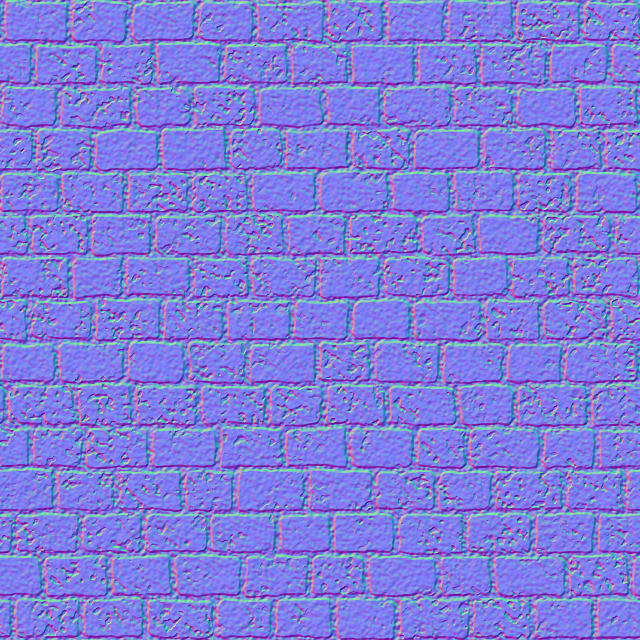
Write a Shadertoy shader that draws this texture map.

```glsl
// Tangent-space normal map of a weathered brick wall, 15 courses of 10 bricks.
// A height field (rounded bricks, pits, grain, rough mortar) is built from
// distance functions and value noise, then differentiated into a normal.

float hash(vec2 p) {
    vec3 q = fract(p.xyx * 0.1031);
    q += dot(q, q.yzx + 33.33);
    return fract((q.x + q.y) * q.z);
}

float noise(vec2 p) {
    vec2 i = floor(p), f = fract(p);
    f = f * f * (3.0 - 2.0 * f);
    return mix(mix(hash(i), hash(i + vec2(1, 0)), f.x),
               mix(hash(i + vec2(0, 1)), hash(i + vec2(1, 1)), f.x), f.y);
}

// Position of the k-th vertical joint in a course, in brick widths
float jointX(float k, float course) {
    return k + 0.2 * (hash(vec2(mod(k, 10.0) + 3.0, course + 41.0)) - 0.5);
}

float roundedBox(vec2 p, vec2 halfSize, float radius) {
    vec2 q = abs(p) - halfSize + radius;
    return length(max(q, 0.0)) + min(max(q.x, q.y), 0.0) - radius;
}

float wallHeight(vec2 uv) {
    // Chipped, slightly wavy outlines
    vec2 chip = vec2(noise(uv * 120.0 + 7.0), noise(uv * 120.0 + 91.0)) - 0.5;
    vec2 wave = vec2(noise(uv * 26.0 + 33.0), noise(uv * 26.0 + 57.0)) - 0.5;
    vec2 p = uv + 0.0026 * chip + 0.005 * wave;

    // Running bond whose stagger drifts in the lower courses
    float row = floor(p.y * 15.0);
    float course = mod(14.0 - row, 15.0);
    float x = p.x * 10.0 - 0.5 * course + 0.72 * smoothstep(7.0, 11.0, course);
    float k = floor(x);
    if (x < jointX(k, course)) k -= 1.0;
    else if (x >= jointX(k + 1.0, course)) k += 1.0;
    float left = jointX(k, course), right = jointX(k + 1.0, course);

    // One brick, with its own height, corner radius and amount of wear
    vec2 id = vec2(mod(k, 10.0), course);
    float shrink = 0.002 * hash(id + 17.0);
    vec2 local = vec2((x - 0.5 * (left + right)) / 10.0, p.y - (row + 0.5) / 15.0);
    local.y += shrink * (hash(id + 29.0) - 0.3);
    vec2 halfSize = vec2((right - left) / 20.0 - 0.0045, 0.0305 - shrink);
    float d = roundedBox(local, halfSize, mix(0.003, 0.011, hash(id + 63.0)));

    // Steeper bevel along the bottom edge
    float bevel = mix(0.0019, 0.0023, smoothstep(-0.025, 0.02, local.y));
    float face = 1.0 - smoothstep(-bevel, bevel, d);
    float h = 0.0056 * face;

    // Fine grain with a diagonal lean, and crumbly mortar
    vec2 diagonal = vec2(uv.x + uv.y, uv.x - uv.y + 2.0);
    float grain = noise(diagonal * vec2(145.0, 115.0))
                + 0.6 * noise(uv.yx * vec2(240.0, 225.0) + 61.0);
    h += 0.00135 * grain;
    h += 0.0042 * noise(diagonal.yx * vec2(135.0, 155.0) + 211.0) * (1.0 - face);

    // Small pits gathered in patches, more of them on worn bricks
    float wear = smoothstep(0.3, 0.8, noise(uv * 30.0 + 5.0) * 0.65 + hash(id + 77.0) * 0.4);
    float spots = 0.65 * noise(diagonal * vec2(95.0, 85.0) + 131.0)
                + 0.35 * noise(uv * 210.0 + 17.0);
    return h - 0.0042 * smoothstep(0.57, 0.78, spots) * wear * face;
}

void mainImage(out vec4 fragColor, in vec2 fragCoord) {
    vec2 uv = fragCoord / iResolution.xy;

    // Central differences over a fixed fraction of the canvas
    vec2 e = vec2(0.0008, 0.0);
    vec2 slope = vec2(wallHeight(uv + e.xy) - wallHeight(uv - e.xy),
                      wallHeight(uv + e.yx) - wallHeight(uv - e.yx)) / (2.0 * e.x);

    // Red rises on left edges, green on top edges, blue falls with steepness
    vec2 tilt = vec2(slope.x, -slope.y - 0.015) / sqrt(1.0 + dot(slope, slope));
    float blue = 0.995 - 0.45 * length(tilt);
    fragColor = vec4(0.5 + 0.5 * tilt, blue, 1.0);
}
```
